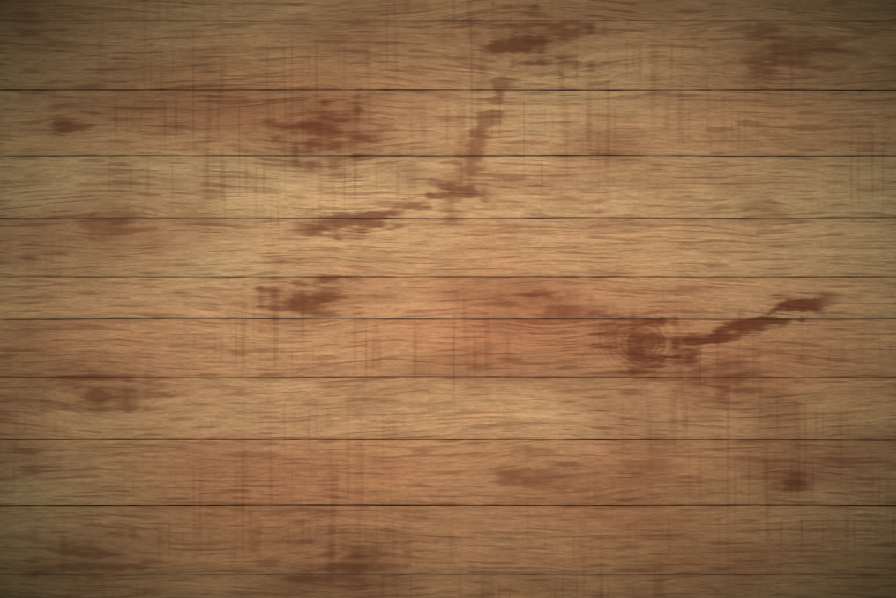
Write a WebGL 1 fragment shader that draws this texture.

```glsl
precision highp float;
// Weathered horizontal planks: ten fine seams, narrowest planks at mid height.
// Stretched value noise makes the grain; looped knots and ragged trails
// make the red-brown stains, and a radial falloff darkens the border.
uniform vec2 u_resolution;

const vec3 HONEY = vec3(0.81, 0.65, 0.46);
const vec3 RUST = vec3(0.74, 0.50, 0.345);
const vec3 STAIN = vec3(0.36, 0.16, 0.10);
const vec3 SEAM = vec3(0.18, 0.11, 0.08);

float hash(vec2 p) {
  vec3 q = fract(p.xyx * 0.1031);
  q += dot(q, q.yzx + 33.33);
  return fract((q.x + q.y) * q.z);
}

float noise(vec2 p) {
  vec2 i = floor(p), f = fract(p);
  f = f * f * (3.0 - 2.0 * f);
  float low = mix(hash(i), hash(i + vec2(1.0, 0.0)), f.x);
  float high = mix(hash(i + vec2(0.0, 1.0)), hash(i + 1.0), f.x);
  return mix(low, high, f.y);
}

float fbm(vec2 p) {
  float sum = 0.0, gain = 0.53;
  for (int i = 0; i < 4; i++) {
    sum += gain * noise(p);
    p = p * 2.03 + 17.1;
    gain *= 0.5;
  }
  return sum;
}

// Distance of a seam from mid height; rank 0 is the innermost
float seamOffset(float rank) {
  return 0.035 + 0.095 * rank + 0.003 * rank * rank;
}

// Ragged stain that climbs from start to end
float trail(vec2 p, vec2 start, vec2 end, float width, float ragged) {
  float t = (p.x - start.x) / (end.x - start.x);
  float y = mix(start.y, end.y, smoothstep(0.0, 1.0, t));
  y += (noise(vec2(p.x * 16.0, start.y * 40.0)) - 0.5) * 0.04;
  float d = abs(p.y - y) / width + ragged * 3.2;
  float ends = smoothstep(-0.08, 0.12, t) * smoothstep(1.08, 0.88, t);
  return ends * smoothstep(1.2, 0.0, d);
}

void main() {
  vec2 uv = gl_FragCoord.xy / u_resolution;
  float pixel = 1.0 / u_resolution.y;
  float aspect = u_resolution.x * pixel;
  vec2 p = vec2(uv.x * aspect, uv.y);

  // Seams, worn unevenly along their length, and the plank number
  float seam = 0.0, shade = 0.0, plank = 0.0;
  for (int i = 0; i < 10; i++) {
    float rank = mod(float(i), 5.0);
    float side = i < 5 ? -1.0 : 1.0;
    float y = 0.502 + side * seamOffset(rank);
    y += (noise(vec2(p.x * 4.0, float(i) * 9.0)) - 0.5) * 0.0014;
    float strength = rank > 3.5 ? 0.3 : 0.55 + 0.13 * abs(rank - 0.7);
    float wear = noise(vec2(p.x * 9.0, float(i) * 5.0)) + noise(vec2(p.x * 45.0, float(i) * 7.0));
    strength *= 0.4 + 0.5 * wear;
    float d = abs(p.y - y);
    seam = max(seam, strength * (1.0 - smoothstep(0.0003, 0.0008 + 0.7 * pixel, d)));
    shade = max(shade, strength * exp(-d * 220.0));
    plank += step(y, p.y);
  }

  // Scattered knots: a dark ragged core in a wide faint halo, bending the grain
  float hatch = noise(p * vec2(85.0, 12.0)) - 0.5;
  float ragged = fbm(p * vec2(18.0, 95.0)) - 0.5 + 0.16 * hatch;
  float stain = 0.0, bend = 0.0;
  for (int i = 1; i < 15; i++) {
    float k = float(i);
    vec2 center = fract(vec2(0.7549, 0.5698) * k + vec2(0.32, 0.22));
    center.x *= aspect;
    float size = mix(0.014, 0.058, hash(vec2(k, 4.0)));
    vec2 q = (p - center) / (size * vec2(1.8, 0.9));
    float d = length(q);
    float depth = mix(0.35, 0.85, hash(vec2(k, 8.0)));
    float core = smoothstep(1.3, -0.3, d + ragged * 3.6);
    stain = max(stain, depth * (0.75 * core + 0.28 * exp(-d * d * 0.6)));
    bend += q.y * size * 0.5 * exp(-d * d * 0.5);
  }

  // Large ringed knot with its runs of spilled colour
  vec2 eye = (p - vec2(1.085, 0.425)) / vec2(0.10, 0.07);
  float eyeRadius = length(eye) + (fbm(p * 15.0) - 0.5) * 0.6;
  float rings = (0.5 + 0.5 * cos(eyeRadius * 40.0)) * smoothstep(1.2, 0.2, eyeRadius);
  stain = max(stain, 0.85 * smoothstep(0.9, 0.0, eyeRadius + ragged * 1.8));
  stain = max(stain, 0.9 * trail(p, vec2(1.08, 0.41), vec2(1.39, 0.50), 0.02, ragged));
  stain = max(stain, 0.7 * trail(p, vec2(0.49, 0.60), vec2(0.82, 0.68), 0.018, ragged));
  stain = max(stain, 0.45 * trail(p, vec2(0.74, 0.67), vec2(0.88, 0.92), 0.05, ragged));

  // Grain: broad figure, long fine fibres and dark pores, shifted for each plank
  vec2 g = p + vec2(plank * 3.7, plank * 1.3 - bend);
  g.y += (fbm(g * vec2(2.0, 6.0)) - 0.5) * 0.035;
  float figure = fbm(g * vec2(2.5, 70.0));
  float fibre = noise(g * vec2(26.0, 290.0)) * 0.5 + noise(g * vec2(80.0, 430.0)) * 0.5;
  float pores = smoothstep(0.58, 0.92, noise(g * vec2(20.0, 300.0)));
  float speck = hash(floor(p * vec2(170.0, 340.0))) - 0.5;

  // Upright saw marks, thin and faint, in patches
  float patches = smoothstep(0.4, 0.75, fbm(p * vec2(4.0, 7.0) + 31.0));
  float marks = smoothstep(0.55, 0.95, noise(p * vec2(170.0, 10.0))) * patches;
  float blotch = smoothstep(0.5, 0.8, fbm(p * vec2(3.5, 8.0) + 53.0));

  float warmth = 0.45 * hash(vec2(plank, 2.0)) + 1.2 * fbm(p * vec2(2.2, 6.0) + 7.0) - 0.36;
  vec3 color = mix(HONEY, RUST, clamp(warmth, 0.0, 1.0));
  color *= 0.82 + 0.15 * figure + 0.22 * fibre + 0.05 * speck;
  color = mix(color, STAIN, 0.22 * pores + 0.12 * marks + 0.16 * rings + 0.22 * blotch);
  color = mix(color, STAIN, stain * (0.6 + 0.3 * fibre));
  color *= 1.0 - 0.12 * shade;
  color = mix(color, SEAM, seam * 0.75);

  // Border falloff, slightly greener toward the corners
  vec2 r = uv - 0.5;
  float edge = dot(r, r);
  color *= 1.0 - edge * vec3(1.28, 1.14, 1.2);
  gl_FragColor = vec4(color, 1.0);
}
```
